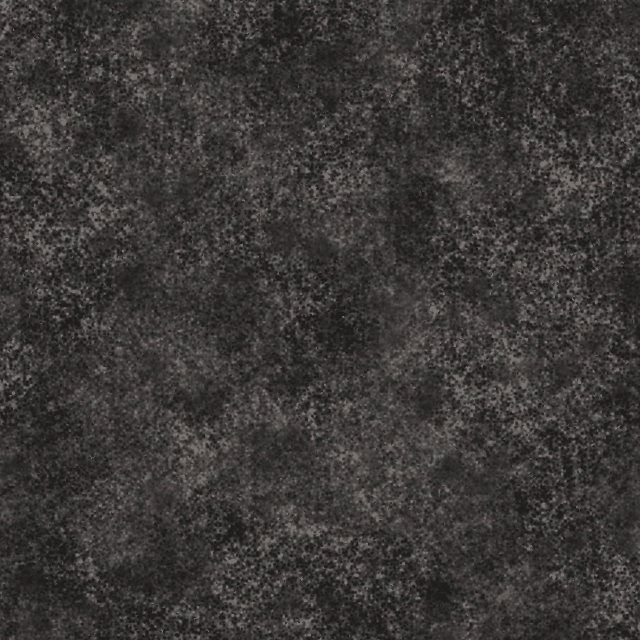
Reproduce this texture procedurally as a WebGL 1 fragment shader.

```glsl
precision highp float;
// Dark weathered stone: soft grey-brown clouds and scattered sooty blotches,
// covered by a crisp grain of round pores and pale specks.
// Layers add up to one exposure value, which an exponential turns into tone.
uniform vec2 u_resolution;

const vec3 STONE = vec3(0.232, 0.221, 0.216);
const vec3 WARM_TINT = vec3(0.016, -0.006, -0.001);
const float CONTRAST = 0.26;

float hash(vec2 p) {
  return fract(sin(dot(p, vec2(127.1, 311.7))) * 43758.5453);
}

vec2 hash2(vec2 p) {
  return vec2(hash(p), hash(p + 57.3));
}

float noise(vec2 p) {
  vec2 cell = floor(p);
  vec2 f = fract(p);
  f = f * f * (3.0 - 2.0 * f);
  float low = mix(hash(cell), hash(cell + vec2(1.0, 0.0)), f.x);
  float high = mix(hash(cell + vec2(0.0, 1.0)), hash(cell + 1.0), f.x);
  return mix(low, high, f.y);
}

// Layered noise around zero, each octave turned to hide the lattice
float clouds(vec2 p) {
  mat2 turn = mat2(0.8, 0.6, -0.6, 0.8);
  float sum = 0.0;
  float weight = 1.0;
  float total = 0.0;
  for (int i = 0; i < 5; i++) {
    sum += weight * (noise(p) - 0.5);
    total += weight;
    weight *= 0.66;
    p = turn * p * 2.03 + 17.7;
  }
  return sum / total;
}

// Distance to the nearest scattered point, and that point's random id
vec2 nearestPoint(vec2 p) {
  vec2 cell = floor(p);
  vec2 nearest = vec2(9.0, 0.0);
  for (int y = -1; y <= 1; y++) {
    for (int x = -1; x <= 1; x++) {
      vec2 id = cell + vec2(float(x), float(y));
      float d = length(id + hash2(id) - p);
      if (d < nearest.x) nearest = vec2(d, hash(id + 91.7));
    }
  }
  return nearest;
}

// Soft dark stains of varied depth; only a share of the cells carries one
float blotches(vec2 p, float share) {
  p += 0.4 * (vec2(noise(p * 4.0), noise(p * 4.0 + 31.0)) - 0.5);
  vec2 cell = floor(p);
  float darkest = 0.0;
  for (int y = -1; y <= 1; y++) {
    for (int x = -1; x <= 1; x++) {
      vec2 id = cell + vec2(float(x), float(y));
      float d = length(id + hash2(id) - p);
      float depth = 1.0 - smoothstep(share - 0.2, share, hash(id + 91.7));
      darkest = max(darkest, depth * (1.0 - smoothstep(0.14, 0.5, d)));
    }
  }
  return darkest;
}

// Dark pores where the surface is worn, more pale specks elsewhere
float grain(vec2 p, float worn) {
  vec2 spot = nearestPoint(p);
  float dotShape = 1.0 - smoothstep(0.12, 0.52, spot.x);
  float isPore = step(spot.y, mix(0.42, 0.75, worn));
  float dots = dotShape * mix(1.45, -1.75, isPore);
  float dust = 3.6 * (noise(p * 1.5 + 8.3) - 0.5);
  float crumbs = 1.9 * (noise(p * 0.6 + 44.0) - 0.5);
  return dots + dust + crumbs;
}

void main() {
  vec2 uv = gl_FragCoord.xy / min(u_resolution.x, u_resolution.y);

  float mottling = clouds(uv * 11.0 + 3.1);
  float worn = smoothstep(-0.12, 0.14, clouds(uv * 8.0 + 40.0));
  float stain = blotches(uv * 16.0 + 5.0, 0.42);
  float smallStain = blotches(uv * 38.0 + 71.0, 0.3);

  // Stains darken the stone and smooth its grain
  float strength = mix(0.68, 1.2, worn) * (1.0 - 0.5 * stain);
  float exposure = 0.13 + 5.0 * mottling + 0.3 * (worn - 0.5);
  exposure += strength * grain(uv * 150.0, worn);
  exposure -= 0.85 * stain + 0.55 * smallStain;
  exposure = clamp(exposure, -2.6, 2.7);

  float tint = noise(uv * 120.0 + 12.0) - 0.5;
  vec3 color = STONE * exp(CONTRAST * exposure) + WARM_TINT * tint;
  gl_FragColor = vec4(color, 1.0);
}
```
